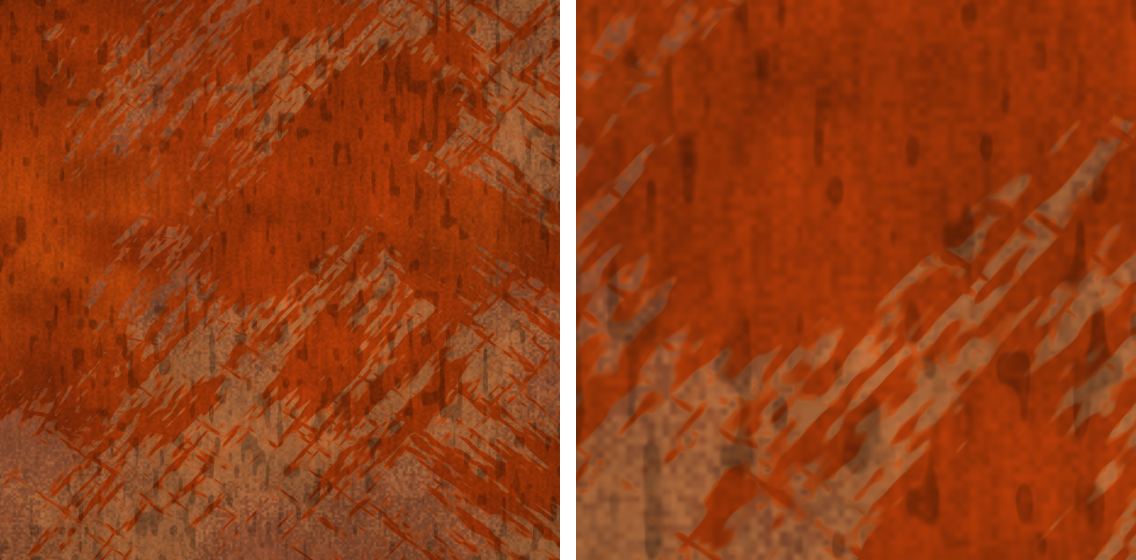
Left: the whole. Right: its middle third, enlarged.
Write a Shadertoy shader that draws this texture.

```glsl
// Dry-brushed rust paint over a mottled brown ground.
// Soft dabs set how much paint lands; stretched noise turned along each
// brush direction breaks that density into bristle marks.

const vec3 MAUVE  = vec3(0.53, 0.29, 0.18);
const vec3 TAN    = vec3(0.61, 0.37, 0.21);
const vec3 RUST   = vec3(0.58, 0.19, 0.025);
const vec3 DARK   = vec3(0.50, 0.16, 0.025);
const vec3 ORANGE = vec3(0.68, 0.26, 0.04);

float hash(vec2 p) {
    vec3 q = fract(vec3(p.xyx) * 0.1031);
    q += dot(q, q.yzx + 33.33);
    return fract((q.x + q.y) * q.z);
}

float noise(vec2 p) {
    vec2 i = floor(p), f = fract(p);
    f = f * f * (3.0 - 2.0 * f);
    float low  = mix(hash(i), hash(i + vec2(1, 0)), f.x);
    float high = mix(hash(i + vec2(0, 1)), hash(i + vec2(1, 1)), f.x);
    return mix(low, high, f.y);
}

float fbm(vec2 p) {
    float sum = 0.0, weight = 0.533;
    for (int i = 0; i < 4; i++) {
        sum += weight * noise(p);
        p = mat2(1.6, 1.2, -1.2, 1.6) * p + 17.3;
        weight *= 0.5;
    }
    return sum;
}

// Bristle marks along an angle, centred on zero
float bristles(vec2 p, float angle, float seed) {
    vec2 dir = vec2(cos(angle), sin(angle));
    vec2 q = vec2(dot(p, dir), dot(p, vec2(-dir.y, dir.x))) + seed;
    q.y += 0.012 * noise(q * 4.0);
    float broad = noise(q * vec2(6.0, 65.0));
    float hairs = noise(q * vec2(18.0, 150.0));
    float chips = noise(q * vec2(65.0, 190.0));
    return 3.0 * (0.42 * broad + 0.32 * hairs + 0.26 * chips - 0.5);
}

// Capsule density: positive inside, falling off over the soft width
float dab(vec2 p, vec2 a, vec2 b, float radius, float soft) {
    vec2 ab = b - a;
    float t = clamp(dot(p - a, ab) / dot(ab, ab), 0.0, 1.0);
    return clamp((radius - length(p - a - t * ab)) / soft, -2.0, 1.25);
}

float coverage(float density) {
    return smoothstep(-0.13, 0.13, density);
}

// Rising strokes: the broad centre sweep and thinner marks below it
float risingDensity(vec2 p, float patches) {
    float d = mix(-0.72, 0.02, smoothstep(0.02, 0.5, p.y));
    d -= 0.65 * smoothstep(0.65, 0.95, p.x);
    d += 1.1 * patches;
    d = max(d, dab(p, vec2(0.45, 0.56), vec2(0.69, 0.79), 0.12, 0.06));
    d = max(d, dab(p, vec2(0.45, 0.95), vec2(0.61, 0.98), 0.06, 0.06));
    d = max(d, dab(p, vec2(0.55, 0.31), vec2(0.61, 0.39), 0.045, 0.05));
    d = max(d, dab(p, vec2(0.29, 0.23), vec2(0.36, 0.29), 0.035, 0.07));
    d = max(d, dab(p, vec2(0.75, 0.26), vec2(0.81, 0.34), 0.030, 0.05));
    return d;
}

// Left side: dense worn paint
float leftDensity(vec2 p, float patches) {
    float d = dab(p, vec2(0.01, 0.98), vec2(0.05, 0.42), 0.13, 0.16);
    d = max(d, dab(p, vec2(0.08, 0.61), vec2(0.36, 0.68), 0.08, 0.15));
    d = max(d, dab(p, vec2(0.03, 0.35), vec2(0.17, 0.37), 0.06, 0.14));
    d = max(d, dab(p, vec2(0.02, 0.98), vec2(0.21, 0.97), 0.05, 0.07));
    return d + 1.8 * patches;
}

// Right side: falling strokes
float fallingDensity(vec2 p, float patches) {
    float d = -0.75 + 0.25 * smoothstep(0.6, 0.9, p.x);
    d = max(d, dab(p, vec2(0.74, 0.64), vec2(0.82, 0.52), 0.075, 0.07));
    d = max(d, dab(p, vec2(0.82, 0.63), vec2(1.02, 0.53), 0.060, 0.07));
    d = max(d, dab(p, vec2(0.80, 0.94), vec2(0.86, 0.81), 0.025, 0.035));
    d = max(d, dab(p, vec2(0.86, 0.10), vec2(1.03, 0.17), 0.050, 0.11));
    return d + 0.9 * patches;
}

void mainImage(out vec4 fragColor, in vec2 fragCoord) {
    vec2 p = fragCoord / iResolution.xy;
    float patches = fbm(p * 6.0 + 4.0) - 0.5;
    float cloud = fbm(p * 3.5 + 31.0);
    float grain = noise(p * 230.0) - 0.5;
    float fiber = noise(p * vec2(170.0, 24.0) + 9.0) - 0.5;

    // Density of each brush direction, broken by its bristles
    float leftBase = leftDensity(p, patches);
    float rising = risingDensity(p, patches) + bristles(p, 0.82, 3.0);
    float left = leftBase + bristles(p, 0.98, 11.0);
    float falling = fallingDensity(p, patches) + bristles(p, -0.62, 23.0);
    float crossed = min(leftBase, 0.4) - 0.5 + bristles(p, -0.22, 37.0);
    float paint = max(max(rising, left), max(falling, crossed));

    // Ground with a faint stain close to the paint
    vec3 color = mix(MAUVE, TAN, smoothstep(0.36, 0.66, cloud + 0.25 * grain));
    float stain = smoothstep(-0.7, 0.1, paint) * (0.15 + 0.4 * cloud);
    color = mix(color, ORANGE, 0.5 * stain);

    // Thin speckled orange wash, then the full-bodied rust
    float wash = coverage(paint + 0.12 + 0.45 * grain);
    color = mix(color, mix(RUST, ORANGE, 0.6), 0.7 * wash);
    float glow = smoothstep(0.38, 0.02, length((p - vec2(0.12, 0.57)) * vec2(1.0, 1.15)));
    glow = max(glow, 0.6 * smoothstep(0.2, 0.0, length(p - vec2(0.84, 0.62))));
    vec3 body = mix(DARK, RUST, smoothstep(0.3, 0.6, cloud + 0.12 * p.y));
    body = mix(body, ORANGE, glow * smoothstep(0.25, 0.65, fbm(p * 9.0)));
    color = mix(color, body, coverage(paint));

    // Woven fibre, grain, stains and darkened corners
    float shade = 1.0 + 0.13 * fiber + 0.16 * grain;
    shade += 0.32 * (fbm(p * 13.0 + 50.0) - 0.5);
    shade -= 0.22 * smoothstep(0.66, 0.85, noise(p * vec2(90.0, 38.0) + 70.0) * (0.6 + 0.7 * cloud));
    shade *= 1.03 - 0.22 * dot(p - 0.5, p - 0.5);
    fragColor = vec4(clamp(color * shade, 0.0, 1.0), 1.0);
}
```
